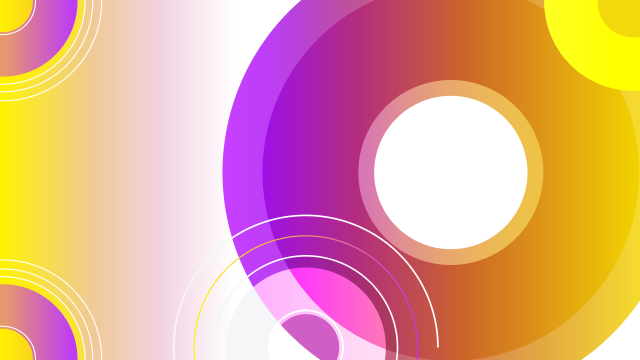
This background is drawn by a Shadertoy shader. Its source:

```glsl
// Overlapping gradient discs and thin rings on a yellow-to-white backdrop.

const float UNITS = 432.0;                  // design units per canvas height
const vec2 MAIN_CENTER = vec2(541.0, 225.0);
const vec2 SUN_CENTER = vec2(760.0, 430.0);
const vec2 ARC_CENTER = vec2(367.0, 15.0);
const vec2 CORNER_LOW = vec2(3.0, 1.0);
const vec2 CORNER_HIGH = vec2(3.0, 430.0);
const float MAIN_RADIUS = 274.0;
const float CORE_RADIUS = 226.0;
const float RIM_RADIUS = 111.0;
const float HOLE_RADIUS = 92.0;

const vec3 WHITE = vec3(1.0);
const vec3 MIST = vec3(0.955, 0.963, 0.97);
const vec3 YELLOW = vec3(1.0, 0.95, 0.0);
const vec3 SAND = vec3(0.94, 0.79, 0.58);
const vec3 BLUSH = vec3(0.945, 0.82, 0.88);
const vec3 VIOLET = vec3(0.62, 0.06, 0.91);
const vec3 BERRY = vec3(0.70, 0.18, 0.49);
const vec3 RUST = vec3(0.80, 0.40, 0.16);
const vec3 GOLD = vec3(0.95, 0.83, 0.0);
const vec3 ORCHID = vec3(0.78, 0.25, 1.0);
const vec3 MAGENTA = vec3(1.0, 0.22, 0.98);
const vec3 ROSE = vec3(1.0, 0.45, 0.74);

float pixelSize;

// Antialiased coverage of a signed distance
float cover(float d) { return clamp(0.5 - d / pixelSize, 0.0, 1.0); }
float disc(float dist, float radius) { return cover(dist - radius); }
float ring(float dist, float radius, float width) {
    return cover(abs(dist - radius) - 0.5 * width);
}
float ramp(float a, float b, float x) { return clamp((x - a) / (b - a), 0.0, 1.0); }

vec3 backdrop(float x) {
    vec3 c = mix(YELLOW, SAND, ramp(0.0, 110.0, x));
    c = mix(c, BLUSH, ramp(110.0, 190.0, x));
    return mix(c, WHITE, ramp(190.0, 282.0, x));
}

vec3 coreColor(float x) {
    vec3 c = mix(VIOLET, BERRY, ramp(315.0, 430.0, x));
    c = mix(c, RUST, ramp(430.0, 560.0, x));
    return mix(c, GOLD, ramp(560.0, 768.0, x));
}

vec3 bandColor(float x) {
    vec3 veil = mix(coreColor(x), WHITE, 0.18);
    return mix(ORCHID, veil, ramp(267.0, 390.0, x));
}

// Half-bullseye placed against the left edge
vec3 cornerRings(vec3 c, vec2 p, vec2 center) {
    float d = distance(p, center);
    c = mix(c, YELLOW, 0.55 * disc(d, 98.0));
    vec3 fill = mix(vec3(0.91, 0.60, 0.42), vec3(0.74, 0.23, 0.97), ramp(5.0, 88.0, p.x));
    c = mix(c, fill, disc(d, 90.0));
    c = mix(c, mix(YELLOW, vec3(0.98, 0.83, 0.12), ramp(0.0, 40.0, p.x)), disc(d, 36.5));
    c = mix(c, WHITE, ring(d, 39.5, 1.3));
    for (int i = 0; i < 3; i++) {
        float k = float(i);
        c = mix(c, WHITE, ring(d, 99.0 + 8.5 * k + 0.75 * k * k, 1.3));
    }
    return c;
}

void mainImage(out vec4 fragColor, in vec2 fragCoord) {
    pixelSize = UNITS / iResolution.y;
    vec2 p = fragCoord * pixelSize;
    vec3 c = backdrop(p.x);
    c = cornerRings(c, p, CORNER_LOW);
    c = cornerRings(c, p, CORNER_HIGH);

    // Large ring with a translucent band and a white hole
    float mainDist = distance(p, MAIN_CENTER);
    float inMain = disc(mainDist, MAIN_RADIUS);
    float inCore = disc(mainDist, CORE_RADIUS);
    c = mix(c, bandColor(p.x), inMain);
    c = mix(c, coreColor(p.x), inCore);
    vec3 rim = mix(coreColor(p.x), vec3(1.0, 0.76, 0.96), 0.48);
    rim = mix(rim, vec3(0.93, 0.76, 0.28), ramp(440.0, 640.0, p.x));
    c = mix(c, rim, disc(mainDist, RIM_RADIUS));
    c = mix(c, WHITE, disc(mainDist, HOLE_RADIUS));

    // Yellow disc in the upper right
    float sunDist = distance(p, SUN_CENTER);
    vec3 sun = mix(vec3(1.0, 1.0, 0.14), vec3(1.0, 1.0, 0.0), ramp(655.0, 740.0, p.x));
    c = mix(c, sun, disc(sunDist, 107.0));
    c = mix(c, vec3(0.95, 0.85, 0.05), disc(sunDist, 43.0));

    // Bottom disc, tinted by whatever lies below it
    float arcDist = distance(p, ARC_CENTER);
    c *= 1.0 - 0.07 * inCore * disc(arcDist, 110.0);
    vec3 glow = mix(MAGENTA, ROSE, ramp(360.0, 455.0, p.x));
    vec3 pale = mix(vec3(1.0, 0.69, 1.0), vec3(1.0, 0.86, 0.96), ramp(310.0, 440.0, p.x));
    vec3 tint = mix(mix(MIST, pale, inMain), glow, inCore);
    c = mix(c, tint, disc(arcDist, 96.0));
    vec3 bead = mix(WHITE, vec3(0.81, 0.37, 0.78), inMain);
    c = mix(c, mix(WHITE, pale, inMain), disc(arcDist, 45.0));
    c = mix(c, bead, disc(arcDist, 40.0));

    // Concentric arcs
    vec3 line = mix(MIST, WHITE, inMain);
    vec3 thread = mix(YELLOW, vec3(0.95, 0.60, 0.42), ramp(240.0, 370.0, p.x));
    thread = mix(thread, vec3(0.75, 0.22, 0.95), ramp(370.0, 495.0, p.x));
    float rightCut = 1.0 - step(ARC_CENTER.x, p.x) * cover(p.y - ARC_CENTER.y);
    c = mix(c, line, ring(arcDist, 158.5, 2.0) * rightCut);
    c = mix(c, thread, ring(arcDist, 134.0, 1.4));
    c = mix(c, line, ring(arcDist, 110.0, 1.9));
    c = mix(c, WHITE, ring(arcDist, 44.5, 2.2));

    fragColor = vec4(c, 1.0);
}
```
